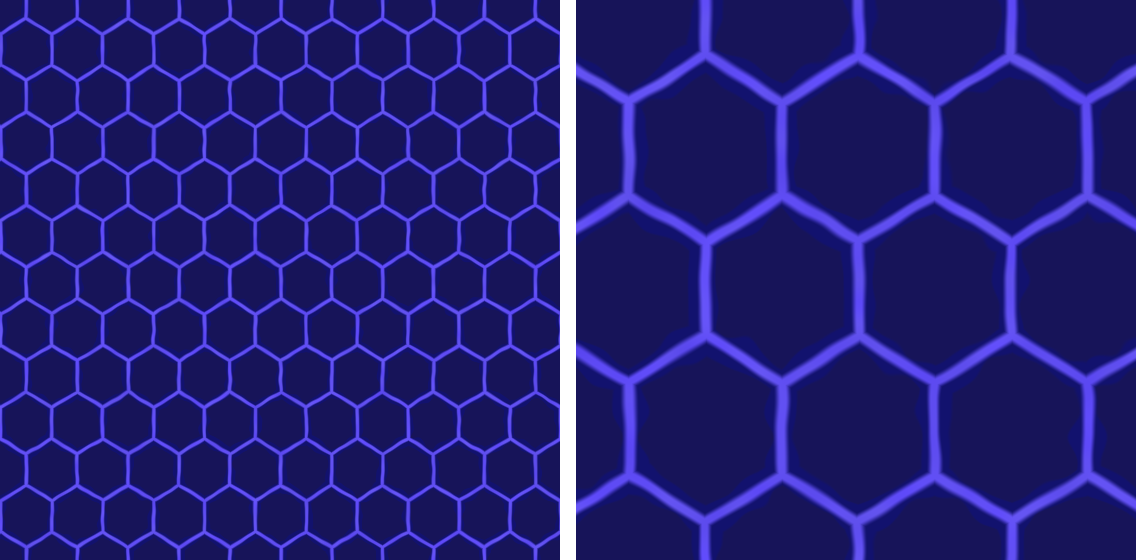
Left: the whole. Right: its middle third, enlarged.
Write a three.js fragment shader that draws this pattern.

```glsl
varying vec2 vUv;

const vec2 CELLS = vec2(11.0, 12.0);        // columns and staggered rows
const vec2 ORIGIN = vec2(0.0015, -0.0052);  // centre of the first cell
const vec3 NAVY = vec3(0.09, 0.08, 0.35);
const vec3 HALO_BLUE = vec3(0.07, 0.07, 0.43);
const vec3 VIOLET = vec3(0.38, 0.295, 1.0);
const vec3 LAVENDER = vec3(0.41, 0.345, 0.97);

float hash(vec2 p, float seed) {
  vec3 q = fract(vec3(p.xyx + seed) * vec3(0.1031, 0.1030, 0.0973));
  q += dot(q, q.yzx + 33.33);
  return fract((q.x + q.y) * q.z);
}

// Value noise that wraps after a whole number of lattice steps
float wrapNoise(vec2 uv, float period, float seed) {
  vec2 p = uv * period;
  vec2 cell = floor(p);
  vec2 f = p - cell;
  f = f * f * (3.0 - 2.0 * f);
  vec2 lo = mod(cell, period);
  vec2 hi = mod(cell + 1.0, period);
  float bottom = mix(hash(lo, seed), hash(vec2(hi.x, lo.y), seed), f.x);
  float top = mix(hash(vec2(lo.x, hi.y), seed), hash(hi, seed), f.x);
  return mix(bottom, top, f.y);
}

// Distance inward from the sides of a pointy-topped hexagon; negative outside
float hexInset(vec2 p, vec2 pitch) {
  vec2 a = abs(p);
  vec2 slopeNormal = normalize(vec2(pitch.y / 3.0, pitch.x * 0.5));
  float slope = slopeNormal.y * pitch.y * 2.0 / 3.0 - dot(a, slopeNormal);
  return min(pitch.x * 0.5 - a.x, slope);
}

// Two interleaved rectangular lattices form the honeycomb
float honeycombInset(vec2 p, vec2 pitch) {
  vec2 period = vec2(pitch.x, pitch.y * 2.0);
  vec2 evenRow = mod(p + period * 0.5, period) - period * 0.5;
  vec2 oddRow = mod(p, period) - period * 0.5;
  return max(hexInset(evenRow, pitch), hexInset(oddRow, pitch));
}

void main() {
  // Slight waver of the lines
  vec2 waver = vec2(wrapNoise(vUv, 56.0, 3.0), wrapNoise(vUv, 56.0, 17.0)) - 0.5;
  float inset = honeycombInset(vUv - ORIGIN + waver * 0.0022, 1.0 / CELLS);

  // Uneven bluish fringe beside the lines
  float reach = mix(0.004, 0.0125, wrapNoise(vUv, 64.0, 29.0));
  float halo = 1.0 - smoothstep(reach - 0.001, reach + 0.001, inset);
  vec3 color = mix(NAVY, HALO_BLUE, halo);

  // Soft line with varying spread, tint and strength
  float spread = mix(0.0045, 0.0056, wrapNoise(vUv, 40.0, 41.0));
  float line = 1.0 - smoothstep(0.0012, spread, inset);
  float strength = mix(0.88, 1.0, wrapNoise(vUv, 48.0, 53.0));
  vec3 lineColor = mix(VIOLET, LAVENDER, wrapNoise(vUv, 72.0, 67.0));
  color = mix(color, lineColor, line * strength);

  gl_FragColor = vec4(color, 1.0);
}
```
